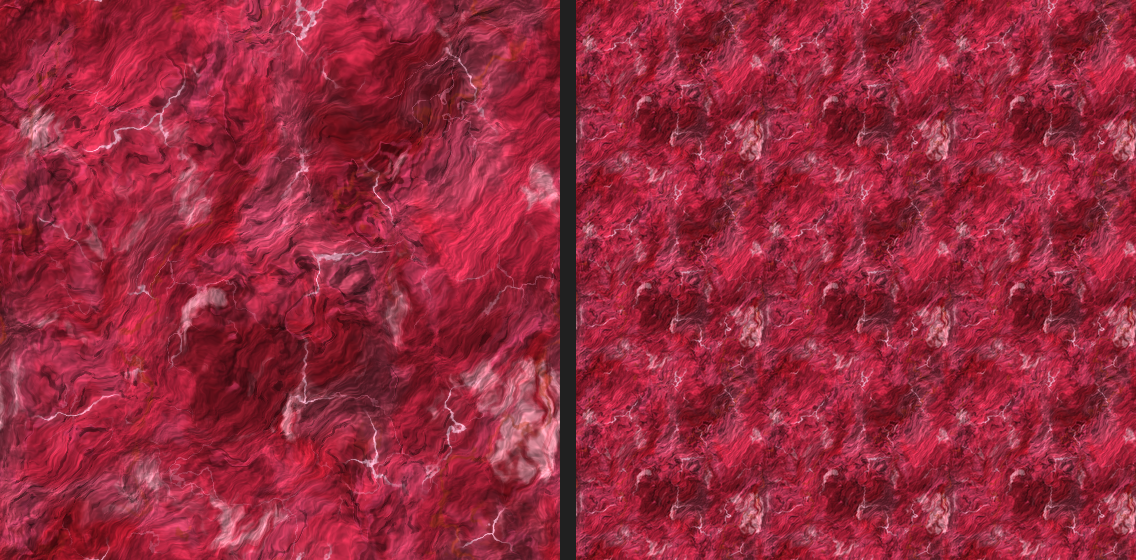
Left: one tile. Right: repeated 3 by 3.
Write a WebGL 1 fragment shader that draws this texture.

```glsl
precision highp float;
// Polished crimson stone: warped noise and soft Voronoi facets set the tone,
// then pale clouds, rust seams, white cracks and a fine slanted relief are laid on.
// Every layer lives on a wrapped lattice, so the square tiles.
uniform vec2 u_resolution;

float hash(vec2 p) {
  return fract(sin(dot(p, vec2(127.1, 311.7))) * 43758.5453);
}

// Dot product of a lattice corner's random gradient with the offset to it
float corner(vec2 cell, vec2 offset, vec2 freq) {
  float angle = 6.2832 * hash(mod(cell, freq) + freq * 0.37);
  return dot(vec2(cos(angle), sin(angle)), offset);
}

// Gradient noise that wraps after freq cells, centred on 0.5
float noise(vec2 uv, vec2 freq) {
  vec2 p = uv * freq, i = floor(p), f = p - i;
  vec2 s = f * f * f * (f * (f * 6.0 - 15.0) + 10.0);
  vec2 e = vec2(1.0, 0.0);
  float low = mix(corner(i, f, freq), corner(i + e, f - e, freq), s.x);
  float high = mix(corner(i + e.yx, f - e.yx, freq), corner(i + 1.0, f - 1.0, freq), s.x);
  return 0.5 + 0.9 * mix(low, high, s.y);
}

float fbm(vec2 uv, vec2 freq) {
  float sum = 0.0, amp = 0.516;
  for (int k = 0; k < 5; k++) {
    sum += amp * noise(uv, freq);
    freq *= 2.0;
    amp *= 0.5;
  }
  return sum;
}

// Wrapped Voronoi: x = distance to the border, y = cell value, z = slope across the cell
vec3 cells(vec2 uv, float freq) {
  vec2 p = uv * freq, i = floor(p), f = p - i;
  vec2 nearest = vec2(4.0), second = vec2(4.0), id = vec2(0.0);
  for (int y = -1; y <= 1; y++) {
    for (int x = -1; x <= 1; x++) {
      vec2 o = vec2(float(x), float(y));
      vec2 cell = mod(i + o, freq) + freq * 1.7;
      vec2 r = o + vec2(hash(cell), hash(cell + 57.3)) - f;
      if (dot(r, r) < dot(nearest, nearest)) {
        second = nearest;
        nearest = r;
        id = cell;
      } else if (dot(r, r) < dot(second, second)) {
        second = r;
      }
    }
  }
  float border = (dot(second, second) - dot(nearest, nearest)) / (2.0 * length(second - nearest) + 0.0001);
  float angle = 6.2832 * hash(id + 19.1);
  return vec3(border / freq, hash(id + 83.7), dot(nearest, vec2(cos(angle), sin(angle))));
}

// Facet brightness, fading out toward the border
float facet(vec3 c, float softness) {
  return (c.y - 0.5 + 0.7 * c.z) * smoothstep(0.0, softness, c.x);
}

float line(float dist, float width) {
  return 1.0 - smoothstep(width * 0.2, width, dist);
}

void main() {
  vec2 uv = gl_FragCoord.xy / u_resolution;
  vec2 diag = vec2(uv.x + uv.y, uv.y - uv.x);

  // Slow and rough distortions shared by the layers
  vec2 drift = vec2(fbm(uv, vec2(4.0)), fbm(uv + 0.37, vec2(4.0))) - 0.5;
  vec2 rough = vec2(fbm(uv + 0.11, vec2(16.0)), fbm(uv + 0.71, vec2(16.0))) - 0.5;
  vec2 bent = uv + 0.24 * drift + 0.03 * rough;

  // Body tone from clouds, facets and slanted grain
  float grain = fbm(diag, vec2(12.0, 20.0)) - 0.5;
  float tone = 0.5 + 1.5 * (fbm(bent + 0.2, vec2(3.0)) - 0.5) + 0.5 * grain;
  tone += 0.38 * facet(cells(bent, 5.0), 0.014) + 0.28 * facet(cells(bent + 0.4 * drift.yx, 9.0), 0.01);
  vec3 color = mix(vec3(0.43, 0.07, 0.12), vec3(0.61, 0.11, 0.20), smoothstep(0.12, 0.52, tone));
  color = mix(color, vec3(0.78, 0.17, 0.29), smoothstep(0.5, 0.92, tone));

  // Scarlet, greyish and pink clouds
  float scarlet = smoothstep(0.54, 0.72, fbm(bent + 0.61, vec2(4.0)));
  color = mix(color, color * vec3(1.05, 0.6, 0.62), 0.65 * scarlet);
  float muted = smoothstep(0.5, 0.7, fbm(bent + 0.53, vec2(4.0)));
  color = mix(color, vec3(0.54, 0.21, 0.29) * (0.65 + 0.7 * tone), 0.7 * muted);
  float pink = smoothstep(0.53, 0.72, fbm(bent + 0.17, vec2(7.0)));
  color = mix(color, vec3(0.75, 0.25, 0.39), 0.6 * pink);

  // Thin folded strands with a shaded flank
  float fold = fbm(bent + 0.3 * drift.yx + 0.9, vec2(5.0, 3.0)) - 0.5;
  float foldArea = smoothstep(0.46, 0.64, fbm(uv + 0.44, vec2(5.0)));
  color = mix(color, vec3(0.74, 0.22, 0.39), 0.45 * foldArea * line(abs(fold), 0.022));
  color *= 1.0 - 0.3 * foldArea * line(abs(fold - 0.04), 0.035);

  // Pale milky patches with upright streaks
  float streak = fbm(bent + 0.05, vec2(36.0, 10.0));
  float pale = smoothstep(0.63, 0.82, fbm(bent + 0.83, vec2(6.0, 5.0)) + 0.3 * (streak - 0.5));
  color = mix(color, vec3(0.84, 0.58, 0.64), 0.8 * pale);

  // Leaning rust seams
  float seam = abs(fract(3.0 * uv.x - uv.y + 1.6 * drift.x + 0.5 * rough.y) - 0.5) / 3.2;
  float seamArea = smoothstep(0.42, 0.62, fbm(uv + 0.77, vec2(4.0)));
  color = mix(color, vec3(0.56, 0.18, 0.10), 0.6 * seamArea * line(seam, 0.016));

  // Broken white cracks: a main network with a glow and a fainter fine one
  float crack = cells(uv + 0.2 * drift.yx + 0.06 * rough, 4.0).x;
  float crackArea = smoothstep(0.5, 0.68, fbm(uv + 0.29, vec2(5.0)));
  color = mix(color, vec3(0.87, 0.62, 0.71), crackArea * (0.75 * line(crack, 0.0042) + 0.22 * exp(-90.0 * crack)));
  float hair = cells(uv + 0.25 * drift + 0.08 * rough.yx, 7.0).x;
  float hairArea = smoothstep(0.48, 0.66, fbm(uv + 0.93, vec2(6.0)));
  color = mix(color, vec3(0.80, 0.43, 0.54), 0.5 * hairArea * line(hair, 0.0032));

  // Dark slanted flecks, then relief lit from the upper left
  float fleckArea = smoothstep(0.42, 0.65, fbm(bent + 0.35, vec2(5.0)));
  float fleck = smoothstep(0.58, 0.74, fbm(diag + 0.3 * drift, vec2(24.0, 48.0)));
  color *= 1.0 - 0.42 * fleck * fleckArea;
  vec2 reliefFreq = vec2(10.0, 16.0);
  float relief = fbm(diag + 0.2 * drift, reliefFreq) - fbm(diag + 0.2 * drift + vec2(0.0, 0.005), reliefFreq);
  color *= 1.0 + clamp(2.6 * relief, -0.35, 0.35);
  color += 0.9 * max(relief, 0.0) * (0.25 + muted + pale) * vec3(0.8, 0.6, 0.65);

  gl_FragColor = vec4(clamp(color, 0.0, 1.0), 1.0);
}
```
